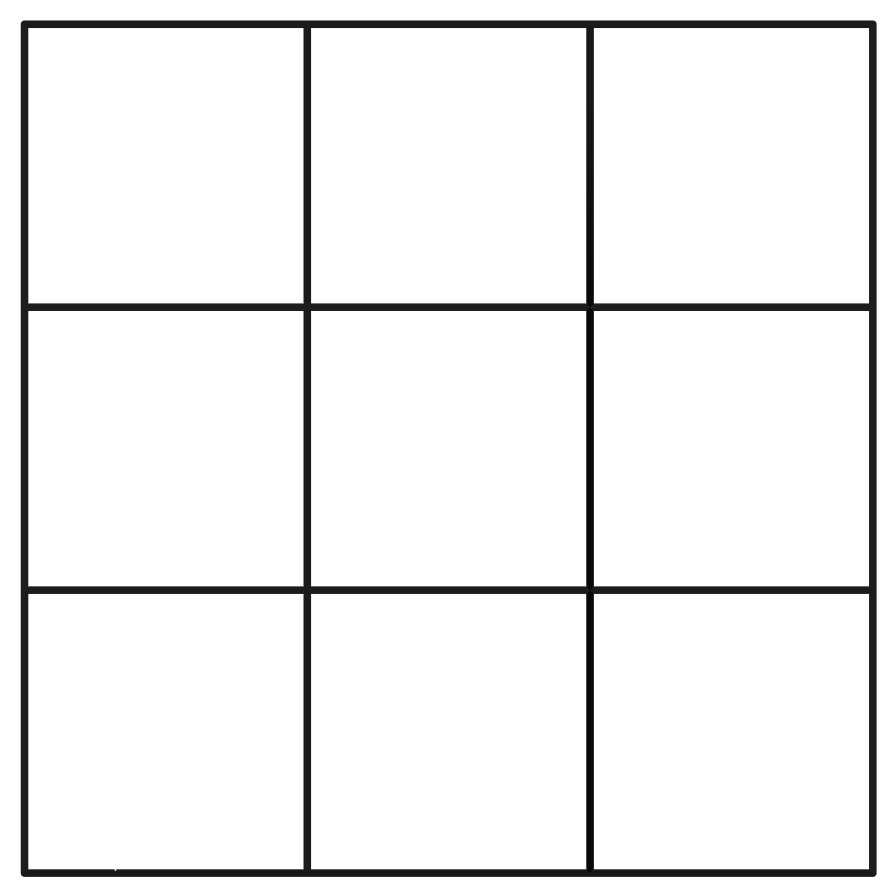
Reproduce this pattern procedurally as a Shadertoy shader.

```glsl
// Three by three grid of square cells ruled in heavy dark ink on white
#define CELLS 3.0
#define PITCH vec2(0.3170, 0.3172)
#define ORIGIN vec2(0.0275, 0.0212)
#define HALF_WIDTH 0.00425
#define INK 0.105
#define DEEP_INK 0.035
#define INK_VARIATION 0.03
#define NICK_CENTER vec2(0.1294, 0.0248)
#define NICK_RADIUS 0.0010

float hash(vec2 p) {
    return fract(sin(dot(p, vec2(12.9898, 78.233))) * 43758.5453);
}

// Antialiased coverage from a signed distance
float coverage(float dist, float pixel) {
    return clamp(0.5 - dist / pixel, 0.0, 1.0);
}

void mainImage(out vec4 fragColor, in vec2 fragCoord) {
    float pixel = 1.0 / iResolution.y;
    vec2 p = fragCoord * pixel;
    vec2 grid = (p - ORIGIN) / PITCH;

    // Nearest rule on each axis, and overshoot past the grid
    vec2 rule = clamp(floor(grid + 0.5), 0.0, CELLS);
    vec2 toRule = abs(grid - rule) * PITCH;
    vec2 overshoot = abs(grid - clamp(grid, 0.0, CELLS)) * PITCH;

    // Round-ended vertical and horizontal strokes
    float vertical = length(vec2(toRule.x, overshoot.y)) - HALF_WIDTH;
    float horizontal = length(vec2(toRule.y, overshoot.x)) - HALF_WIDTH;
    float lines = coverage(min(vertical, horizontal), pixel);

    // Ink tone varies by stroke; the third vertical is printed deeper
    bool onVertical = vertical < horizontal;
    vec2 strokeId = onVertical ? vec2(rule.x, 7.0) : vec2(rule.y, 19.0);
    float ink = INK + INK_VARIATION * (hash(strokeId) - 0.5);
    if (onVertical && rule.x == 2.0) {
        ink = mix(DEEP_INK, ink, smoothstep(1.9, 2.9, grid.y));
    }

    // Small nick in the bottom rule
    lines *= 1.0 - coverage(length(p - NICK_CENTER) - NICK_RADIUS, pixel);

    fragColor = vec4(vec3(mix(1.0, ink, lines)), 1.0);
}
```
